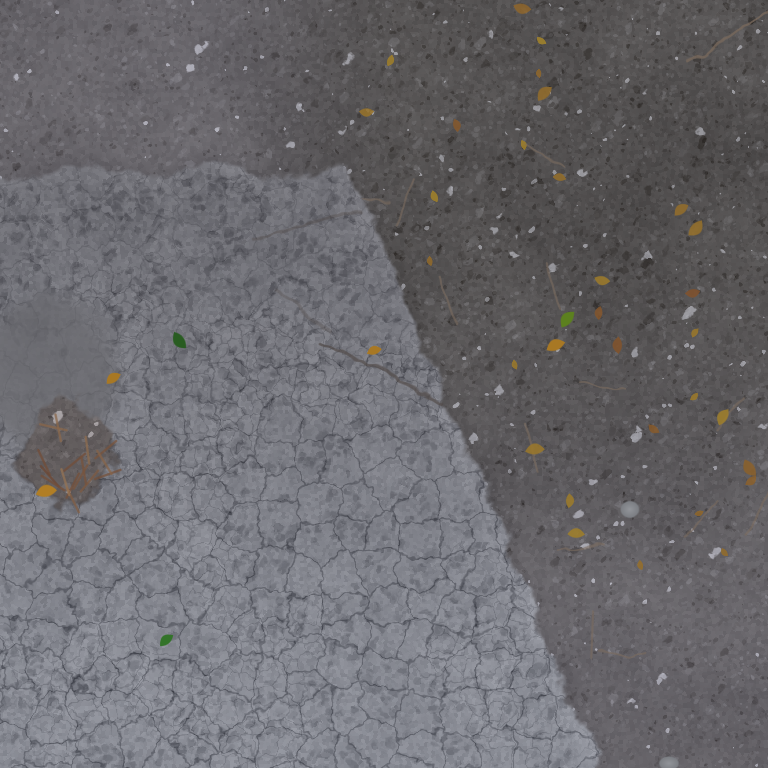
Give the GLSL for this texture, as a WebGL 1 fragment shader.

```glsl
precision highp float;
uniform vec2 u_resolution;

float hash(vec2 p) {
  return fract(sin(dot(p, vec2(127.1, 311.7))) * 4375.85);
}

// Nearest distance, second distance, identity of the nearest cell
vec3 cells(vec2 p) {
  vec2 base = floor(p);
  vec3 best = vec3(8.0, 8.0, 0.0);
  for (int j = -1; j <= 1; j++) {
    for (int i = -1; i <= 1; i++) {
      vec2 cell = base + vec2(float(i), float(j));
      vec2 site = cell + 0.1 + 0.8 * vec2(hash(cell), hash(cell + 37.3));
      float d = length(p - site);
      if (d < best.x) best = vec3(d, best.x, hash(cell + 71.9));
      else best.y = min(best.y, d);
    }
  }
  return best;
}

// Layered sines, roughly -1 to 1
float waves(vec2 p) {
  float sum = 0.0, amp = 0.5;
  for (int i = 0; i < 5; i++) {
    p = mat2(0.8, 0.6, -0.6, 0.8) * p * 1.7 + 1.3;
    sum += amp * sin(p.x + 1.7 * sin(p.y));
    amp *= 0.65;
  }
  return sum;
}

float leaf(vec2 p, vec2 center, float angle, float size) {
  float c = cos(angle), s = sin(angle);
  vec2 q = mat2(c, -s, s, c) * (p - center) / size;
  return 1.0 - smoothstep(-0.1, 0.1, abs(q.y + 0.15 * q.x * q.x) - 0.55 * (1.0 - q.x * q.x));
}

float twig(vec2 p, vec2 a, vec2 b, float width) {
  vec2 ab = b - a;
  float d = length(p - a - ab * clamp(dot(p - a, ab) / dot(ab, ab), 0.0, 1.0));
  return 1.0 - smoothstep(width * 0.4, width + 0.0012, d);
}

vec3 soilColor(vec2 p, float blotch) {
  float dark = smoothstep(0.25, 0.55, p.x) * smoothstep(0.1, 0.7, p.y);
  vec3 col = mix(vec3(0.405, 0.395, 0.415), vec3(0.325, 0.315, 0.315), dark);
  col += 0.022 * blotch + 0.05 * (cells(p * 190.0).z - 0.5);
  // Gravel of two sizes
  float scale = 62.0;
  for (int i = 0; i < 2; i++) {
    vec3 stone = cells(p * scale + 0.3 * waves(p * 60.0));
    float radius = 0.14 + 0.3 * fract(stone.z * 17.0);
    float present = step(0.6 - 0.15 * dark, stone.z);
    float body = present * (1.0 - smoothstep(radius - 0.12, radius + 0.05, stone.x));
    float tone = fract(stone.z * 43.0);
    col += body * (mix(-0.09, 0.08, tone) + 0.2 * step(0.96, tone)) * vec3(0.95, 0.98, 1.05);
    scale *= 2.1;
  }
  return col;
}

vec3 slabColor(vec2 p, float blotch) {
  vec3 col = mix(vec3(0.545, 0.555, 0.59), vec3(0.445, 0.445, 0.47), smoothstep(0.0, 0.85, p.y));
  col += 0.02 * blotch + 0.07 * (cells(p * 210.0).z - 0.5);
  // Worn pits and flakes
  vec2 warped = p + 0.006 * vec2(waves(p * 45.0), waves(p * 45.0 + 9.0));
  vec3 flake = cells(warped * 75.0);
  float pit = smoothstep(0.55, 0.8, flake.z + 0.25 * waves(p * 22.0 + 4.0));
  col -= 0.075 * pit * (1.0 - smoothstep(0.3, 0.6, flake.x));
  // Crack network, strongest toward the bottom
  vec3 plate = cells(warped * 21.0), chip = cells(warped * 48.0 + 5.0);
  float age = mix(1.0, 0.35, smoothstep(0.3, 0.7, p.y));
  col -= 0.13 * age * (1.0 - smoothstep(0.01, 0.075, plate.y - plate.x));
  col -= 0.075 * (1.0 - smoothstep(0.02, 0.13, chip.y - chip.x)) * smoothstep(-0.3, 0.5, blotch);
  return col + 0.02 * (plate.z - 0.5);
}

void main() {
  vec2 p = gl_FragCoord.xy / u_resolution;
  float blotch = waves(p * 7.0);
  vec3 soil = soilColor(p, blotch);

  // Broken slab outline
  float top = 0.777 + 0.009 * sin(p.x * 36.0 - 2.5);
  float edge = min((0.783 - 0.42 * p.y - p.x) * 0.92, top - p.y) + 0.009 * waves(p * 26.0);
  float slab = smoothstep(-0.004, 0.005, edge);
  vec3 slabTone = slabColor(p, blotch);
  slabTone += 0.025 * (1.0 - smoothstep(0.0, 0.035, edge));
  vec3 col = mix(soil - 0.025 * smoothstep(-0.025, 0.0, edge), slabTone, slab);

  // Dusty hollow and the hole beneath it
  float rough = 0.012 * waves(p * 28.0 + 2.0);
  float dust = length((p - vec2(0.065, 0.51)) / vec2(0.09, 0.11)) + 6.0 * rough;
  col = mix(col, vec3(0.425, 0.425, 0.445) + 0.015 * blotch, 0.75 * (1.0 - smoothstep(0.75, 1.15, dust)));
  float hole = length((p - vec2(0.088, 0.408)) * vec2(1.0, 0.92)) + rough - 0.062;
  col = mix(col, soil * vec3(0.97, 0.94, 0.9), 1.0 - smoothstep(-0.004, 0.004, hole));
  col -= 0.06 * (1.0 - smoothstep(0.0, 0.006, abs(hole))) * step(p.y, 0.43);

  // Long brown fissures across the slab
  vec2 bent = p + 0.006 * vec2(0.0, waves(p * 22.0));
  float fissure = max(twig(bent, vec2(0.417, 0.555), vec2(0.575, 0.478), 0.002),
                      0.6 * twig(bent, vec2(0.33, 0.69), vec2(0.47, 0.725), 0.002));
  fissure = max(fissure, 0.5 * twig(bent, vec2(0.36, 0.62), vec2(0.43, 0.57), 0.002));
  col = mix(col, vec3(0.31, 0.28, 0.27), 0.65 * fissure);

  // Dry stalks inside the hole
  for (int i = 0; i < 16; i++) {
    float n = float(i);
    vec2 a = vec2(0.09, 0.395) + 0.09 * (vec2(hash(vec2(n, 1.0)), hash(vec2(n, 2.0))) - 0.5);
    float turn = 6.28 * hash(vec2(n, 3.0));
    vec2 b = a + 0.035 * vec2(cos(turn), sin(turn));
    vec3 straw = mix(vec3(0.4, 0.25, 0.18), vec3(0.6, 0.47, 0.34), hash(vec2(n, 4.0)));
    col = mix(col, straw, 0.75 * twig(p, a, b, 0.0013));
  }

  // Litter on the open ground: leaves with an occasional stalk
  for (int i = 0; i < 30; i++) {
    float n = float(i);
    float y = 0.24 + 0.75 * fract(n * 0.618 + 0.2);
    vec2 c = vec2(mix(0.83 - 0.42 * y, 0.98, hash(vec2(n, 5.0))), y);
    float turn = 6.28 * hash(vec2(n, 6.0)), kind = hash(vec2(n, 7.0));
    vec3 tint = mix(vec3(0.5, 0.31, 0.17), vec3(0.65, 0.53, 0.16), kind);
    col = mix(col, tint, 0.85 * leaf(p, c, turn, 0.006 + 0.007 * hash(vec2(n, 8.0))));
    vec2 root = vec2(c.x + 0.03, c.y - 0.18 * kind);
    float stalk = twig(bent, root, root + 0.06 * vec2(cos(turn), sin(turn)), 0.0011);
    col = mix(col, vec3(0.48, 0.42, 0.37), 0.6 * stalk * step(0.6, kind) * (1.0 - slab));
  }
  col = mix(col, vec3(0.47, 0.41, 0.36), 0.8 * twig(bent, vec2(0.895, 0.918), vec2(1.0, 0.982), 0.0015));

  // Single leaves and pale stones
  vec3 green = vec3(0.16, 0.36, 0.13), amber = vec3(0.66, 0.47, 0.14);
  col = mix(col, green, leaf(p, vec2(0.233, 0.556), 2.2, 0.013));
  col = mix(col, green * 1.25, leaf(p, vec2(0.216, 0.167), 0.7, 0.011));
  col = mix(col, vec3(0.36, 0.5, 0.12), leaf(p, vec2(0.738, 0.585), 0.9, 0.013));
  col = mix(col, amber, leaf(p, vec2(0.147, 0.508), 0.6, 0.011));
  col = mix(col, amber, leaf(p, vec2(0.487, 0.544), 0.3, 0.010));
  col = mix(col, amber * 1.05, leaf(p, vec2(0.06, 0.361), 0.2, 0.014));
  col = mix(col, amber, leaf(p, vec2(0.723, 0.551), 0.4, 0.013));
  float pale = length((p - vec2(0.82, 0.337)) * vec2(0.95, 1.1)) + 0.1 * rough;
  pale = min(pale, length((p - vec2(0.871, 0.006)) * vec2(0.9, 1.3)));
  col = mix(col, vec3(0.57, 0.58, 0.6) - 8.0 * pale, 1.0 - smoothstep(0.010, 0.013, pale));

  gl_FragColor = vec4(clamp(col, 0.0, 1.0), 1.0);
}
```
